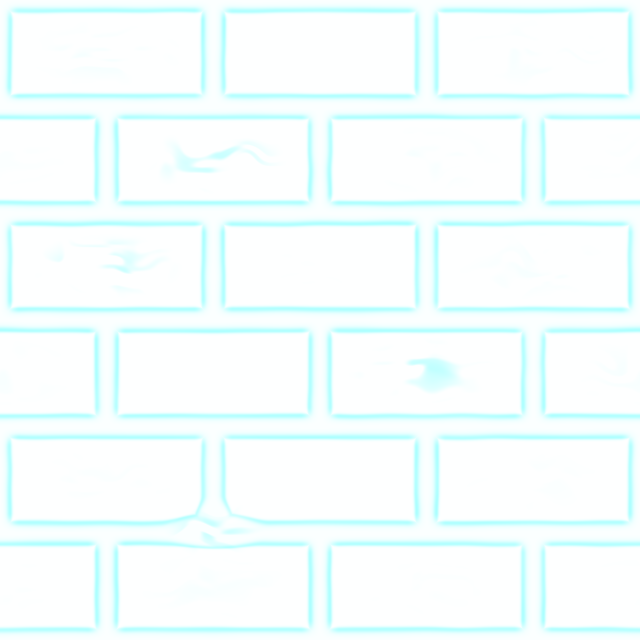
Give the GLSL for this pattern, as a WebGL 1 fragment shader.

```glsl
precision highp float;

uniform vec2 u_resolution;

const float ROWS = 6.0;                        // rows of height 1, bricks of width 2
const vec2 BRICK_HALF = vec2(0.905, 0.398);
const float JOINT_HALF = 0.1;

float hash(vec2 p) {
  return fract(sin(dot(p, vec2(127.1, 311.7))) * 43758.5453);
}

// Value noise that wraps after a whole number of cells
float noise(vec2 p, vec2 period) {
  vec2 i = floor(p);
  vec2 f = fract(p);
  f = f * f * (3.0 - 2.0 * f);
  vec2 a = mod(i, period);
  vec2 b = mod(i + 1.0, period);
  return mix(mix(hash(a), hash(vec2(b.x, a.y)), f.x),
             mix(hash(vec2(a.x, b.y)), hash(b), f.x), f.y);
}

float wallNoise(vec2 p, vec2 frequency) {
  return noise(p * frequency, ROWS * frequency);
}

// Soft ellipse, measured the short way round the tile
float patchMask(vec2 p, vec2 centre, vec2 radius) {
  vec2 offset = mod(p - centre + 0.5 * ROWS, ROWS) - 0.5 * ROWS;
  return 1.0 - smoothstep(0.1, 1.0, length(offset / radius));
}

// Thin, flat, slightly slanted scratches
float scratches(vec2 p) {
  vec2 bend = vec2(wallNoise(p, vec2(3.0)), wallNoise(p + 1.7, vec2(4.0))) - 0.5;
  float n = wallNoise(p + bend * vec2(0.3, 0.22), vec2(5.0, 14.0));
  return smoothstep(0.48, 0.92, n);
}

// Three heavily worn bricks, one per row
float wornBricks(vec2 p) {
  float worn = 0.0;
  for (int k = 0; k < 3; k++) {
    float i = float(k);
    vec2 centre = vec2(2.0 + i * (2.0 * i - 3.0), 4.5 - i);
    worn = max(worn, patchMask(p, centre, vec2(0.72, 0.34)));
  }
  return worn;
}

// Glowing outline: sharp inside, soft outside, thinning at the corners
float outline(vec2 q, float shift) {
  float d = length(max(q, 0.0)) + min(max(q.x, q.y), 0.0) + shift;
  float taper = 1.0 - smoothstep(-0.09, 0.04, min(q.x, q.y));
  float width = d > 0.0 ? 0.029 : mix(0.008, 0.022, taper);
  float core = 0.24 * exp(-d * d / (width * width)) * taper;
  float halo = 0.06 * (1.0 - smoothstep(0.0, JOINT_HALF, d));
  halo *= smoothstep(-0.03, 0.0, d) * mix(0.5, 1.0, taper);
  return core + halo;
}

void main() {
  vec2 p = gl_FragCoord.xy / u_resolution * ROWS;

  // Running bond: every other row slides by half a brick
  float row = floor(p.y);
  float x = p.x + 1.0 - mod(row, 2.0);
  vec2 id = vec2(mod(floor(x * 0.5), ROWS * 0.5), row);
  vec2 local = vec2(mod(x, 2.0) - 1.0, fract(p.y) - 0.5);
  vec2 q = abs(local) - BRICK_HALF;

  // Broken joint and slightly uneven edges
  float chip = patchMask(p, vec2(2.02, 1.06), vec2(0.52, 0.3));
  float wobble = (wallNoise(p, vec2(3.0, 5.0)) - 0.5) * 0.014;
  float edge = outline(q, wobble + 0.11 * chip);
  edge *= (1.0 - 0.65 * chip) * mix(0.88, 1.08, wallNoise(p, vec2(2.0, 4.0)));

  // Scratches: strong in worn places, faint on the other faces
  float face = patchMask(local, vec2(0.0), vec2(0.85, 0.38));
  float faint = 0.05 * hash(id + 3.0) * face;
  float wear = scratches(p) * (faint + 0.2 * wornBricks(p) + 0.2 * chip);

  float mortar = 0.012 * smoothstep(-0.02, 0.02, max(q.x, q.y));
  float cyan = 0.003 + mortar + edge + wear;
  gl_FragColor = vec4(1.0 - cyan, 1.0, 1.0, 1.0);
}
```
